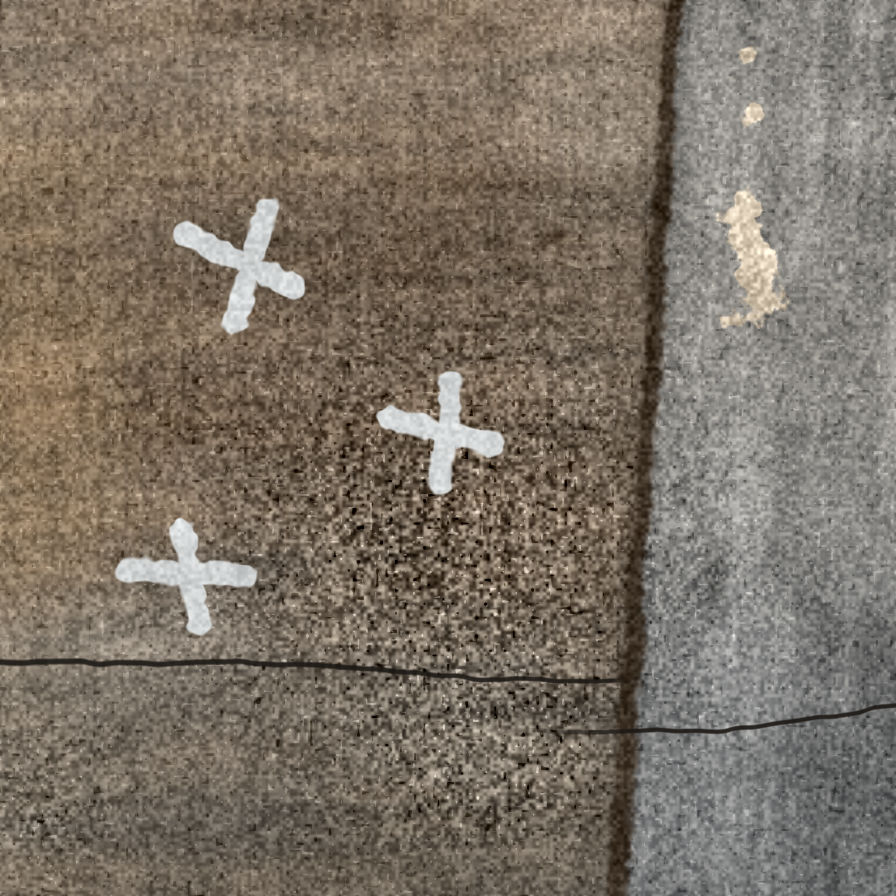
This texture is drawn by a three.js fragment shader. Its source:

```glsl
// Two weathered boards meeting at a dark slanted joint, with three painted white crosses,
// two thin cracks and chips of pale filler. Stretched value noise makes the grain,
// fine noise the grit, and noisy capsule distances the paint and filler.
varying vec2 vUv;

float hash(vec2 p) {
  vec3 q = fract(vec3(p.xyx) * 0.1031);
  q += dot(q, q.yzx + 33.33);
  return fract((q.x + q.y) * q.z);
}

float noise(vec2 p) {
  vec2 i = floor(p), f = fract(p);
  f = f * f * (3.0 - 2.0 * f);
  return mix(mix(hash(i), hash(i + vec2(1, 0)), f.x),
             mix(hash(i + vec2(0, 1)), hash(i + vec2(1, 1)), f.x), f.y);
}

float fbm(vec2 p) {
  float sum = 0.0, amp = 0.5;
  for (int i = 0; i < 4; i++) {
    sum += amp * noise(p);
    p = p * 2.03 + 17.3;
    amp *= 0.5;
  }
  return sum / 0.9375;
}

float capsule(vec2 p, vec2 a, vec2 b) {
  vec2 d = b - a;
  return length(p - a - d * clamp(dot(p - a, d) / dot(d, d), 0.0, 1.0));
}

float strokes(vec2 p, vec2 a, vec2 b, vec2 c, vec2 d) {
  return min(capsule(p, a, b), capsule(p, c, d));
}

// Soft elliptical patch, 1 at its centre
float patchAt(vec2 p, vec2 c, vec2 r) {
  vec2 d = (p - c) / r;
  return exp(-dot(d, d));
}

// Soft line of half width w at signed distance d
float line(float d, float w) {
  return 1.0 - smoothstep(w * 0.5, w * 1.5, abs(d));
}

void main() {
  vec2 p = vUv;
  float grit = noise(p * 255.0) * 0.65 + noise(p * 160.0 + 40.0) * 0.35 - 0.5;
  float wobble = noise(p * 110.0) - 0.5;
  float mottle = fbm(p * 14.0) - 0.5;
  float joint = p.x - 0.688 - 0.064 * p.y
              - 0.007 * (noise(vec2(3.0, p.y * 14.0)) - 0.5) - 0.007 * wobble;

  // Left board: brown, paler at the top, greyer toward the bottom and the joint
  vec3 brown = mix(vec3(0.44, 0.405, 0.36), vec3(0.455, 0.395, 0.33), smoothstep(0.15, 0.5, p.y));
  brown = mix(brown, vec3(0.57, 0.505, 0.43), smoothstep(0.70, 0.90, p.y) * 0.85);
  brown += vec3(0.10, 0.07, 0.03) * patchAt(p, vec2(0.02, 0.52), vec2(0.14, 0.3));
  brown += vec3(0.04, 0.05, 0.06) * patchAt(p, vec2(0.68, 0.85), vec2(0.1, 0.35));
  brown += vec3(0.05, 0.06, 0.07) * patchAt(p, vec2(0.13, 0.28), vec2(0.16, 0.09));
  brown -= 0.06 * patchAt(p, vec2(0.45, 0.71), vec2(0.25, 0.05));
  brown -= 0.10 * patchAt(p, vec2(0.60, 0.795), vec2(0.18, 0.016));
  brown -= 0.07 * patchAt(p, vec2(0.35, 0.97), vec2(0.3, 0.025));
  brown -= 0.04 * patchAt(p, vec2(0.35, 0.52), vec2(0.25, 0.035));
  brown -= 0.05 * patchAt(p, vec2(0.45, 0.05), vec2(0.35, 0.07));
  vec2 bent = p + vec2(0.0, 0.035 * noise(p * vec2(4.0, 5.0)) - 0.06 * p.x);
  float grain = fbm(bent * vec2(6.0, 52.0)) - 0.5;
  float saw = noise(vec2(p.x * 150.0, p.y * 7.0)) - 0.5;
  brown *= 1.0 + 0.42 * grain + 0.14 * saw + 0.18 * mottle;
  brown += vec3(0.04, 0.01, -0.02) * (fbm(p * vec2(4.0, 11.0) + 8.0) - 0.5);

  // Right board: cool grey with streaks that follow the joint
  vec3 grey = mix(vec3(0.47, 0.475, 0.475), vec3(0.55, 0.54, 0.52), smoothstep(0.1, 0.65, p.y));
  float streak = fbm(vec2(joint * 75.0, p.y * 4.0)) - 0.5;
  grey *= 1.0 + 0.42 * streak + 0.3 * mottle;
  grey += 0.10 * patchAt(p, vec2(0.82, 0.4), vec2(0.025, 0.25));
  grey -= 0.10 * patchAt(p, vec2(0.97, 0.1), vec2(0.07, 0.18));
  grey -= 0.15 * patchAt(p, vec2(0.80, 0.35), vec2(0.016, 0.035));
  vec3 col = mix(brown, grey, smoothstep(-0.004, 0.006, joint));

  // Grit, strongest in the middle and lower part of the left board
  float rough = 0.32 + 0.5 * patchAt(p, vec2(0.50, 0.38), vec2(0.24, 0.22))
              + 0.35 * patchAt(p, vec2(0.55, 0.14), vec2(0.12, 0.07))
              + 0.25 * patchAt(p, vec2(0.04, 0.1), vec2(0.08, 0.08));
  col += rough * grit * vec3(1.0, 0.98, 0.94);
  col += 0.35 * smoothstep(0.82, 0.95, noise(p * 210.0 + 70.0)) * rough;
  col -= 0.4 * smoothstep(0.78, 0.95, noise(p * 190.0 + 20.0)) * rough;
  col -= 0.14 * patchAt(p, vec2(0.62, 0.735), vec2(0.018, 0.012));

  // Joint with a soft shade around it
  float wide = mix(0.0125, 0.009, p.y);
  col *= 1.0 - 0.28 * exp(-abs(joint + 0.004) * 60.0);
  vec3 shade = vec3(0.21, 0.16, 0.11) + 0.25 * grit + 0.15 * mottle;
  col = mix(col, shade, 0.88 * line(joint, wide * 0.9));

  // Cracks
  float ragged = 0.004 * (noise(vec2(p.x * 45.0, 5.0)) - 0.5);
  float upper = p.y - 0.260 + 0.019 * smoothstep(0.3, 0.58, p.x) + ragged;
  float lower = p.y - 0.184 - 0.15 * max(p.x - 0.81, 0.0) + ragged;
  float crack = line(upper, mix(0.0032, 0.002, p.x)) * (1.0 - smoothstep(0.68, 0.71, p.x));
  crack = max(crack, line(lower, 0.0024) * smoothstep(0.53, 0.72, p.x));
  col = mix(col, vec3(0.11, 0.095, 0.08), crack * 0.9);

  // Filler chips
  float chip = capsule(p, vec2(0.828, 0.765), vec2(0.851, 0.665)) - 0.019;
  chip = min(chip, capsule(p, vec2(0.815, 0.638), vec2(0.85, 0.65)) - 0.007);
  chip = min(chip, length(p - vec2(0.836, 0.937)) - 0.010);
  chip = min(chip, length(p - vec2(0.842, 0.873)) - 0.009);
  chip += 0.03 * (fbm(p * 65.0) - 0.5) + 0.008 * wobble;
  vec3 filler = vec3(0.83, 0.77, 0.68) + 0.45 * grit + 0.25 * mottle;
  col = mix(col, filler, 1.0 - smoothstep(-0.003, 0.003, chip));

  // Painted crosses
  float paint = strokes(p, vec2(0.206, 0.739), vec2(0.326, 0.679), vec2(0.297, 0.767), vec2(0.262, 0.641));
  paint = min(paint, strokes(p, vec2(0.436, 0.534), vec2(0.551, 0.502), vec2(0.504, 0.573), vec2(0.491, 0.460)));
  paint = min(paint, strokes(p, vec2(0.144, 0.365), vec2(0.272, 0.357), vec2(0.204, 0.409), vec2(0.222, 0.304)));
  paint += 0.006 * wobble + 0.004 * (noise(p * 45.0) - 0.5) - 0.0128;
  vec3 white = vec3(0.83, 0.84, 0.84) + 0.2 * grit + 0.1 * mottle;
  col = mix(col, white, 1.0 - smoothstep(-0.002, 0.002, paint));
  gl_FragColor = vec4(clamp(col, 0.0, 1.0), 1.0);
}
```
